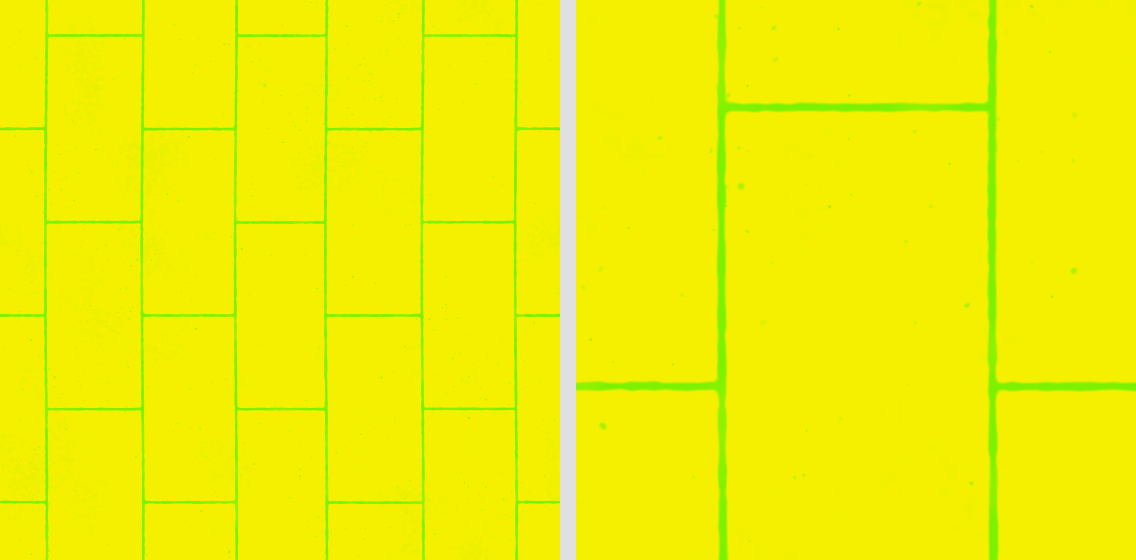
Left: the whole. Right: its middle third, enlarged.
Give the GLSL for this pattern, as a three.js fragment shader.

```glsl
varying vec2 vUv;

float hash(vec2 p) {
  vec3 q = fract(p.xyx * vec3(0.1031, 0.1030, 0.0973));
  q += dot(q, q.yzx + 33.33);
  return fract((q.x + q.y) * q.z);
}

// Value noise that wraps after n cells
float noise(vec2 uv, vec2 n) {
  vec2 p = uv * n;
  vec2 i = floor(p);
  vec2 f = fract(p);
  f = f * f * (3.0 - 2.0 * f);
  float a = hash(mod(i, n));
  float b = hash(mod(i + vec2(1.0, 0.0), n));
  float c = hash(mod(i + vec2(0.0, 1.0), n));
  float d = hash(mod(i + 1.0, n));
  return mix(mix(a, b, f.x), mix(c, d, f.x), f.y);
}

// One small dot in a few random cells of an n by n grid
float specks(vec2 uv, float n, float chance) {
  vec2 p = uv * n;
  vec2 id = mod(floor(p), n);
  vec2 center = 0.3 + 0.4 * vec2(hash(id + 17.0), hash(id + 53.0));
  vec2 d = fract(p) - center;
  d.x += d.y * (hash(id + 71.0) - 0.5);
  float radius = mix(0.08, 0.23, hash(id + 29.0));
  float dot = 1.0 - smoothstep(radius * 0.4, radius + 0.06, length(d));
  return dot * step(hash(id + 5.0), chance) * mix(0.25, 0.8, hash(id + 91.0));
}

void main() {
  vec2 uv = fract(vUv);

  // Upright joints: six, unevenly spaced and slightly bowed
  float joint = floor(uv.x * 6.0);
  float shift = mod(joint, 3.0) < 0.5 ? -0.001 : 0.0046;
  float bow = 0.0014 * cos(6.28318 * (uv.y - 0.05));
  float dx = uv.x - (joint + 0.5) / 6.0 - shift - bow;

  // Level joints: three per column, half a tile lower in every other column
  float column = mod(joint + step(0.0, dx), 6.0);
  float y = uv.y * 3.0 - (mod(column, 2.0) < 0.5 ? 0.309 : 0.8085);
  float row = mod(floor(y + 0.5), 3.0);
  float dy = (fract(y + 0.5) - 0.5) / 3.0;
  dy += (hash(vec2(column, row) + 7.0) - 0.5) * 0.001;

  // Joint mask with rough edges and rounded tile corners
  vec2 d = abs(vec2(dx, dy));
  float corner = max(0.004 - abs(d.x - d.y), 0.0);
  float edge = min(d.x, d.y) - corner * corner / 0.016;
  edge += (noise(uv, vec2(150.0)) - 0.5) * 0.0012;
  float grout = 1.0 - smoothstep(0.0012, 0.0034, edge);
  grout *= 0.86 + 0.14 * smoothstep(0.15, 0.45, noise(uv, vec2(24.0)));

  // Tile face: faint mottling and clustered specks
  float cloud = noise(uv, vec2(7.0)) * 0.6 + noise(uv, vec2(19.0)) * 0.4;
  float grain = noise(uv, vec2(190.0));
  float mottle = smoothstep(0.55, 0.85, cloud * 0.65 + grain * 0.35);
  vec3 color = mix(vec3(0.96, 0.94, 0.0), vec3(0.92, 0.94, 0.0), mottle);
  float cluster = 0.012 + 0.05 * smoothstep(0.5, 0.8, noise(uv, vec2(9.0)));
  float dirt = max(specks(uv, 96.0, cluster), specks(uv, 150.0, cluster));
  color = mix(color, vec3(0.59, 0.95, 0.0), dirt);

  color = mix(color, vec3(0.49, 0.95, 0.0), grout);
  gl_FragColor = vec4(color, 1.0);
}
```
